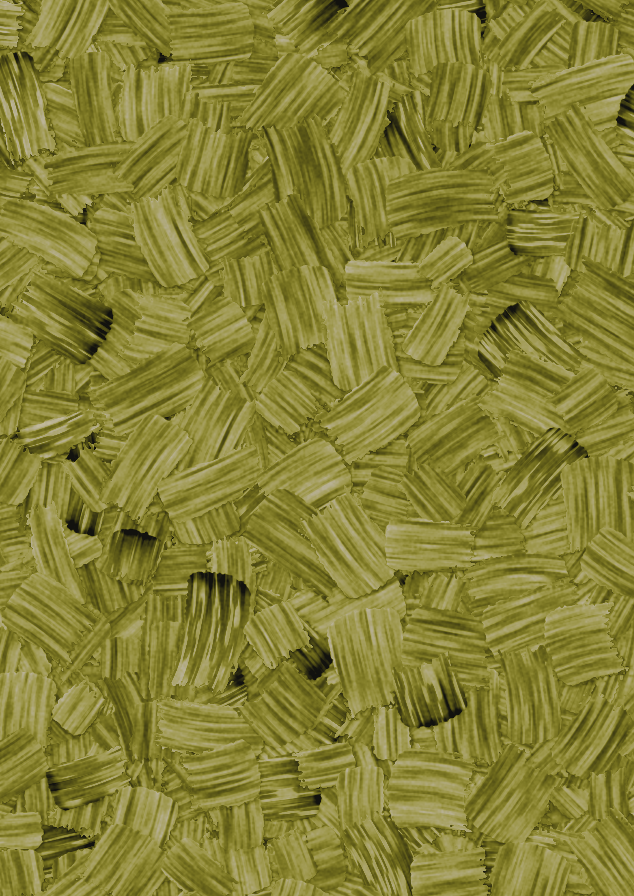
Reproduce this texture procedurally as a WebGL 2 fragment shader.

```glsl
#version 300 es
precision highp float;

uniform vec2 u_resolution;
out vec4 fragColor;

// Lengths are fractions of the canvas height
#define LAYERS 7
#define CELL 0.085
#define DAB_MIN vec2(0.028, 0.020)
#define DAB_MAX vec2(0.066, 0.045)
#define BRISTLES 250.0
#define BASE_TONE 0.56
#define TONE_SPREAD 0.11
#define STREAK_CONTRAST 0.34
#define DEEP_SHARE 0.13
#define SHADOW 0.5
#define GRAIN 0.11

vec4 hash4(vec3 p) {
  vec4 h = fract(p.xyzx * vec4(0.1031, 0.1030, 0.0973, 0.1099));
  h += dot(h, h.wzxy + 33.33);
  return fract((h.xxyz + h.yzzw) * h.zywx);
}

float hash(vec2 p) {
  vec3 h = fract(p.xyx * 0.1031);
  h += dot(h, h.yzx + 33.33);
  return fract((h.x + h.y) * h.z);
}

float noise(vec2 p) {
  vec2 i = floor(p), f = fract(p);
  f = f * f * (3.0 - 2.0 * f);
  return mix(mix(hash(i), hash(i + vec2(1, 0)), f.x),
             mix(hash(i + vec2(0, 1)), hash(i + vec2(1, 1)), f.x), f.y);
}

float roundBox(vec2 p, vec2 halfSize, float radius) {
  vec2 e = abs(p) - halfSize + radius;
  return length(max(e, 0.0)) + min(max(e.x, e.y), 0.0) - radius;
}

// Olive paint: blue rises steeply in the lights
vec3 paint(float tone) {
  float light = tone / 0.62;
  float blue = 0.05 + 0.09 * tone + 0.2 * pow(light, 6.0);
  return vec3(tone, tone * 0.957 + 0.003, min(blue, tone * 0.8));
}

// Tone of the bristle marks at q, in the frame of one dab
float bristleTone(vec2 q, vec2 size, vec4 rnd, vec2 seed) {
  float along = q.x / size.x;
  float streak = smoothstep(0.15, 0.85, noise(q * vec2(16.0, BRISTLES) + seed));
  float fine = smoothstep(0.15, 0.85, noise(q * vec2(45.0, BRISTLES * 1.7) + seed.yx));
  float broad = noise(q * vec2(8.0, BRISTLES * 0.45) + seed + 31.0);
  float tone = BASE_TONE + TONE_SPREAD * (rnd.x - 0.5);
  tone += STREAK_CONTRAST * (0.5 * streak + 0.4 * fine + 0.35 * broad - 0.625);
  tone -= 0.16 * smoothstep(0.6, 0.9, broad) * (1.0 - streak);
  tone += 0.05 * along * (rnd.y - 0.3);

  // Thick dabs: dark furrows gathering at the front, glossy ridges
  float deep = step(1.0 - DEEP_SHARE, rnd.z);
  float front = smoothstep(-0.9, 1.0, along);
  float furrow = smoothstep(0.35, 0.65, 0.6 * broad + 0.4 * streak);
  tone -= deep * front * (0.02 + 0.36 * furrow);
  tone -= deep * 0.22 * smoothstep(0.8, 1.0, along + 0.2 * broad);
  tone += deep * 0.2 * smoothstep(0.5, 0.9, fine) * (1.0 - furrow);
  return tone;
}

void main() {
  vec2 p = gl_FragCoord.xy / u_resolution.y;
  float pixel = 1.0 / u_resolution.y;
  float crumbs = noise(p * 330.0);
  float tone = BASE_TONE - 0.07 + 0.25 * (noise(p * vec2(60.0, 240.0)) - 0.5);

  for (int layer = 0; layer < LAYERS; layer++) {
    float level = float(layer);
    vec2 shift = hash4(vec3(level, 7.0, 3.0)).xy;
    vec2 home = floor(p / CELL + shift);
    // Reverse the painting order from layer to layer
    vec2 order = vec2((layer & 1) == 0 ? 1.0 : -1.0, (layer & 2) == 0 ? 1.0 : -1.0);

    for (int k = 0; k < 9; k++) {
      vec2 cell = home + order * vec2(k % 3 - 1, k / 3 - 1);
      vec4 place = hash4(vec3(cell + 50.0, level * 17.0 + 1.0));
      vec4 look = hash4(vec3(cell + 90.0, level * 23.0 + 5.0));
      vec2 centre = (cell - shift + 0.5 + 0.7 * (place.xy - 0.5)) * CELL;
      vec2 size = mix(DAB_MIN, DAB_MAX, vec2(place.w, look.w));

      // Dab frame: x along the stroke, slightly bent
      vec2 offset = p - centre;
      float angle = 6.2832 * place.z;
      vec2 dir = vec2(cos(angle), sin(angle));
      vec2 q = vec2(dot(offset, dir), dot(offset, vec2(-dir.y, dir.x)));
      q.y += 4.0 * (look.y - 0.5) * q.x * q.x;

      // Arched front, frayed tail, crumbly outline
      float d = roundBox(q + vec2(6.0 * q.y * q.y, 0.0), size, 0.009);
      if (d > 0.014) continue;
      vec2 seed = floor(place.xy * 400.0);
      float rag = noise(vec2(q.x * 60.0, q.y * BRISTLES * 1.3) + seed + 77.0);
      float tail = smoothstep(0.3, -0.9, q.x / size.x);
      d += rag * mix(0.001, 0.009, tail) + (crumbs - 0.5) * mix(0.003, 0.008, tail);

      // Cast shadow below, bright rim above
      float under = 0.5 + 0.5 * dot(offset / (length(offset) + 1e-4), vec2(0.5, -0.86));
      float thickness = mix(0.3, 1.0, look.x * look.x + 0.3 * rag);
      tone *= 1.0 - SHADOW * thickness * under * exp(-max(d, 0.0) * 380.0);
      float cover = smoothstep(pixel, -pixel, d * 1.3);
      if (cover <= 0.0) continue;
      float dab = bristleTone(q, size, look, seed);
      dab += 0.12 * thickness * (1.0 - under) * exp(min(d, 0.0) * 400.0);
      tone = mix(tone, dab, cover);
    }
  }

  // Canvas grain, then soft shoulder in the lights
  tone += GRAIN * (0.6 * crumbs + 0.4 * noise(p * 480.0 + 9.0) - 0.5);
  tone -= 0.5 * max(tone - 0.61, 0.0);
  fragColor = vec4(paint(clamp(tone, 0.07, 0.76)), 1.0);
}
```
